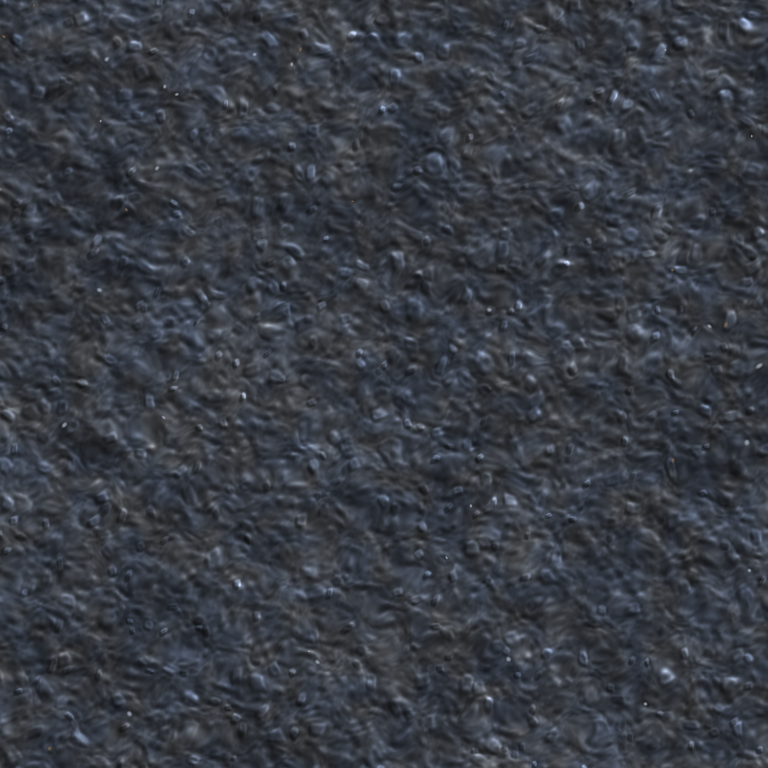
Give the GLSL for this texture, as a WebGL 1 fragment shader.

```glsl
precision highp float;
uniform vec2 u_resolution;

#define BASE_TONE 0.228
#define RELIEF 2.0
#define GRAIN 0.62
#define PATCHES 0.5
#define STONE_SCALE 38.0
#define STONE_SHARE 0.38
#define GLINT_SCALE 42.0
#define GLINT_SHARE 0.025
#define LIGHT_STEP vec2(0.0030, 0.0042)
#define COOL_TINT vec3(0.88, 0.99, 1.20)
#define WARM_TINT vec3(0.97, 1.00, 1.05)

float hash(vec2 p) {
    vec3 q = fract(vec3(p.xyx) * 0.1031);
    q += dot(q, q.yzx + 33.33);
    return fract((q.x + q.y) * q.z);
}

vec2 hash2(vec2 p) {
    return vec2(hash(p + 17.3), hash(p + 61.7));
}

float noise(vec2 p) {
    vec2 i = floor(p), f = fract(p);
    f = f * f * (3.0 - 2.0 * f);
    return mix(mix(hash(i), hash(i + vec2(1.0, 0.0)), f.x),
               mix(hash(i + vec2(0.0, 1.0)), hash(i + vec2(1.0, 1.0)), f.x), f.y);
}

vec2 rotate(vec2 p, float angle) {
    float c = cos(angle), s = sin(angle);
    return vec2(c * p.x - s * p.y, s * p.x + c * p.y);
}

// Scattered angular stones: x is the dome height, y a random stone tone
vec2 stones(vec2 p) {
    vec2 cell = floor(p), best = vec2(0.0);
    for (int y = -1; y <= 1; y++) {
        for (int x = -1; x <= 1; x++) {
            vec2 id = cell + vec2(float(x), float(y));
            float pick = hash(id + 5.1);
            vec2 d = rotate(p - id - hash2(id), pick * 40.0);
            d = abs(d) * vec2(1.0, 1.0 + 0.6 * hash(id + 9.4));
            float size = mix(0.2, 0.6, hash(id + 3.7));
            float reach = mix(length(d), max(d.x, d.y), 0.4);
            float dome = smoothstep(size, size * 0.45, reach) * step(pick, STONE_SHARE);
            if (dome > best.x) best = vec2(dome, hash(id + 23.9));
        }
    }
    return best;
}

// Rough ground: lumps over several sizes, with stones set in
float height(vec2 p) {
    float h = 0.55 * noise(rotate(p, 0.5) * 27.0);
    h += 0.50 * noise(rotate(p, 1.3) * 58.0 + 40.0);
    h += 0.32 * noise(rotate(p, 0.3) * vec2(95.0, 130.0) + 90.0);
    return h + 0.22 * stones(p * STONE_SCALE).x;
}

// Tiny bright mineral flecks
float glints(vec2 p) {
    vec2 id = floor(p);
    vec2 d = fract(p) - mix(vec2(0.25), vec2(0.75), hash2(id));
    float size = mix(0.08, 0.20, hash(id + 8.8));
    return smoothstep(size, size * 0.2, length(d)) * step(hash(id + 2.2), GLINT_SHARE);
}

void main() {
    vec2 uv = gl_FragCoord.xy / min(u_resolution.x, u_resolution.y);

    // Bend the domain so the lumps lose their regular spacing
    vec2 bend = vec2(noise(uv * 35.0 + 11.0), noise(uv * 35.0 + 71.0)) - 0.5;
    vec2 p = uv + 0.012 * bend;

    // Slanting light on the relief
    float slope = height(p) - height(p + LIGHT_STEP);

    // Fine slanted grain and broad patches
    vec2 streak = rotate(p, -0.35);
    float grain = 0.6 * noise(streak * vec2(105.0, 190.0)) + 0.4 * noise(streak * 230.0 + 30.0) - 0.5;
    float patches = 0.6 * noise(p * 22.0 + 50.0) + 0.4 * noise(p * 7.0 + 80.0) - 0.5;
    vec2 stone = stones(p * STONE_SCALE);
    float stoneTone = stone.x * (stone.y - 0.4) * 0.4;
    float tone = BASE_TONE * exp(RELIEF * slope + GRAIN * grain + PATCHES * patches + stoneTone);

    // Cool stones among warmer grey dust
    float cool = 0.45 + 1.1 * (noise(p * 40.0 + 150.0) - 0.5) + 0.35 * stone.x * stone.y;
    vec3 color = tone * mix(WARM_TINT, COOL_TINT, clamp(cool, 0.0, 1.0));

    // Flecks, a few of them ochre
    vec2 fleckPos = rotate(p, 0.7) * GLINT_SCALE;
    float ochre = step(0.8, hash(floor(fleckPos) + 44.0));
    vec3 fleck = mix(vec3(0.66, 0.70, 0.76), vec3(0.50, 0.42, 0.30), ochre);
    color = mix(color, fleck, 0.75 * glints(fleckPos));

    gl_FragColor = vec4(clamp(color, 0.0, 1.0), 1.0);
}
```
